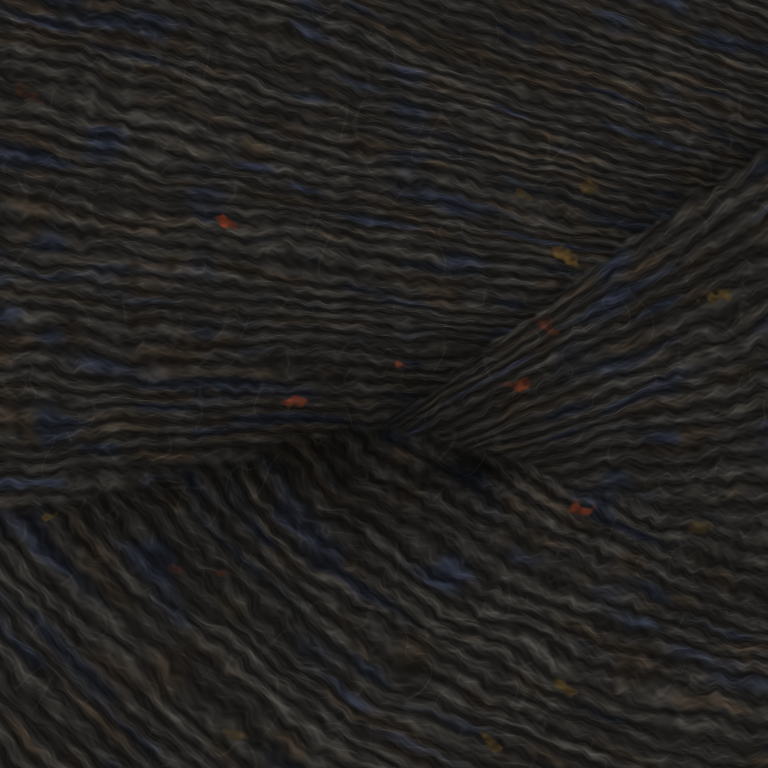
Write a WebGL 2 fragment shader that draws this texture.

```glsl
#version 300 es
precision highp float;
// Dark tweed wool skein: three folded bundles of twisted strands with coloured flecks.
uniform vec2 u_resolution;
out vec4 fragColor;

const float STRANDS = 42.0; // strands per canvas height
const vec3 WOOL = vec3(1.03, 0.99, 0.93);
const vec3 BLUE = vec3(0.87, 0.95, 1.18);
const vec3 BROWN = vec3(1.14, 0.99, 0.84);
const vec3 ORANGE = vec3(0.52, 0.22, 0.13);
const vec3 OCHRE = vec3(0.36, 0.28, 0.14);

float hash(vec2 p) {
  return fract(sin(dot(p, vec2(127.1, 311.7))) * 43758.5453);
}

float noise(vec2 p) {
  vec2 i = floor(p), f = fract(p);
  f = f * f * (3.0 - 2.0 * f);
  return mix(mix(hash(i), hash(i + vec2(1, 0)), f.x),
             mix(hash(i + vec2(0, 1)), hash(i + vec2(1, 1)), f.x), f.y);
}

// Strand coordinates: x runs along the yarn, y counts strands across it.
vec2 upperBundle(vec2 p) {
  float bend = (0.22 * p.x + 0.08 * p.x * p.x) * smoothstep(0.2, 1.1, p.y);
  return vec2(p.x, STRANDS * (p.y + bend - 0.13 * p.x) / (1.0 - 0.2 * p.x));
}

vec2 rightBundle(vec2 p) {
  float t = max(p.x - 0.5, 0.0);
  float low = 0.30 - 0.1 * t, high = 0.47 + 0.73 * t;
  float v = (p.y - low) / (high - low);
  v += 1.2 * v * (1.0 - v) * (t - 0.3) * (t - 0.3);
  return vec2(p.x + 3.0, 19.0 * v + 100.0);
}

vec2 lowerBundle(vec2 p) {
  vec2 d = (vec2(1.15, 1.0) - p) * vec2(0.9, 1.0);
  return vec2(atan(d.x, d.y) + 7.0, STRANDS * 0.95 * length(d) + 200.0);
}

// Fibre streaks, tilted against the strand by the twist.
float streaks(vec2 q, float along, float across, float twist) {
  return noise(vec2(q.x * along, q.y * across + q.x * along * twist));
}

// Rounded, twisted, fuzzy strands with dyed patches.
vec3 yarn(vec2 q) {
  q.y += 1.1 * (noise(vec2(q.x * 5.0, q.y * 0.28)) - 0.5);
  q.y += 0.6 * (noise(vec2(q.x * 19.0, q.y * 0.55)) - 0.5);
  q.y += 0.3 * (noise(vec2(q.x * 75.0, q.y * 1.3)) - 0.5);
  float id = floor(q.y), f = fract(q.y) - 0.5;
  float width = mix(0.36, 0.62, noise(vec2(q.x * 11.0, id * 3.7)));
  float body = smoothstep(width, 0.05, abs(f));
  float ply = streaks(q, 42.0, 2.4, 0.9);
  float fibre = streaks(q, 52.0, 5.5, -0.7);
  float fuzz = streaks(q + 13.0, 85.0, 8.0, 0.8);
  float strays = smoothstep(0.62, 0.95, streaks(q + 29.0, 60.0, 7.0, -1.6));
  float depth = mix(0.6, 1.2, noise(vec2(q.x * 7.0, id * 0.83)));
  float surface = 0.36 * ply + 0.34 * fibre + 0.3 * fuzz;
  float value = 0.064 + 0.05 * fuzz * (1.0 - body) + 0.235 * body * surface * depth;
  value += 0.045 * strays * (0.4 + 0.6 * body);
  float blue = smoothstep(0.6, 0.95, noise(vec2(q.x * 15.0, q.y * 1.1 + 50.0)));
  float brown = smoothstep(0.5, 0.9, noise(vec2(q.x * 21.0 + 9.0, q.y * 1.2)));
  return value * mix(mix(WOOL, BROWN, brown), BLUE, blue);
}

// Stray hairs: thin contour lines of a noise field, broken into short pieces.
float hairs(vec2 p, float scale) {
  p = mat2(0.8, 0.6, -0.6, 0.8) * p * scale;
  float field = noise(p + 1.5 * noise(p * 0.7 + 5.0));
  float piece = smoothstep(0.5, 0.8, noise(p * 1.3 + 40.0));
  return piece * smoothstep(0.07, 0.01, abs(field - 0.5));
}

// Scattered tufts; rgb is the colour, a the coverage.
vec4 flecks(vec2 p, float cells) {
  vec4 result = vec4(0.0);
  vec2 home = floor(p * cells);
  for (int j = -1; j <= 1; j++) {
    for (int i = -1; i <= 1; i++) {
      vec2 cell = home + vec2(i, j);
      vec2 centre = (cell + vec2(hash(cell + 3.1), hash(cell + 8.7))) / cells;
      float present = step(hash(cell + 15.3), 0.36);
      float angle = mix(-0.8, 0.3, hash(cell + 21.9));
      float c = cos(angle), s = sin(angle), size = hash(cell + 33.3);
      vec2 d = mat2(c, -s, s, c) * (p - centre);
      d /= vec2(mix(0.010, 0.026, size), mix(0.005, 0.011, hash(cell + 41.7)));
      float ragged = length(d) + 1.2 * (noise(p * 120.0) - 0.5);
      float cover = present * smoothstep(1.1, 0.4, ragged);
      cover *= mix(0.15, 0.8, hash(cell + 52.1));
      vec3 dye = mix(ORANGE, OCHRE, step(0.6, hash(cell + 61.3)));
      result = mix(result, vec4(dye, cover), step(result.a, cover));
    }
  }
  return result;
}

void main() {
  vec2 p = gl_FragCoord.xy / u_resolution;
  float t = p.x - 0.5, right = smoothstep(-0.03, 0.06, t);

  // Folds between the bundles
  float rough = 0.02 * (noise(p * 28.0) - 0.5) + 0.012 * (noise(p * 90.0) - 0.5);
  float fold = p.y - (0.33 + 0.24 * p.x + 0.49 * max(t, 0.0)) + rough;
  float split = p.y - (0.45 - 0.3 * t) + rough;
  float soft = mix(0.014, 0.006, right);
  vec3 below = mix(yarn(lowerBundle(p)), yarn(rightBundle(p)), smoothstep(-0.012, 0.012, split));
  vec3 color = mix(below, yarn(upperBundle(p)), smoothstep(-soft, soft, fold));

  // Shadows in the folds and around the crossing
  float under = (1.0 - right) * smoothstep(0.012, -0.012, fold) * exp(min(fold, 0.0) / 0.05);
  float behind = right * smoothstep(-soft, soft, fold) * exp(-max(fold, 0.0) / 0.04);
  vec2 knot = (p - vec2(0.47, 0.42)) / vec2(0.24, 0.12);
  vec2 hole = (p - vec2(0.615, 0.39)) / vec2(0.05, 0.025);
  color *= (1.0 - 0.42 * under) * (1.0 - 0.38 * behind);
  color *= (1.0 - 0.33 * exp(-dot(knot, knot))) * (1.0 - 0.6 * exp(-dot(hole, hole)));

  // Hairs and flecks over the wool
  color += (0.03 * hairs(p, 24.0) + 0.03 * hairs(p + 3.0, 41.0)) * WOOL;
  vec4 fleck = flecks(p, 7.0);
  float grain = mix(0.5, 1.1, noise(p * vec2(130.0, 190.0)));
  color = mix(color, fleck.rgb * grain, fleck.a);
  fragColor = vec4(color, 1.0);
}
```
